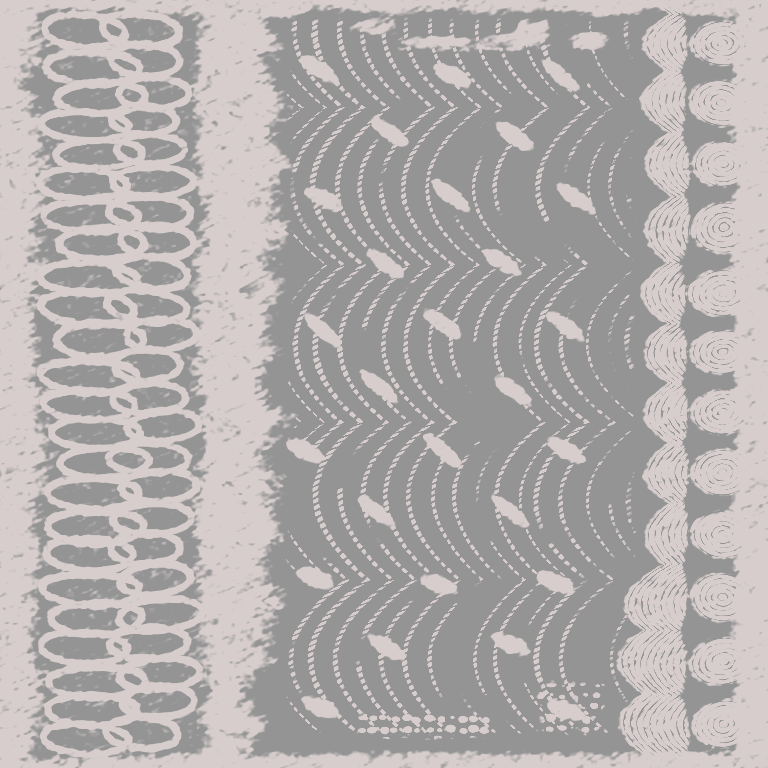
Reproduce this pattern procedurally as a WebGL 1 fragment shader.

```glsl
precision highp float;

uniform vec2 u_resolution;

float hash(vec2 p) {
  vec3 q = fract(p.xyx * 0.1031);
  q += dot(q, q.yzx + 33.33);
  return fract((q.x + q.y) * q.z);
}

float noise(vec2 p) {
  vec2 i = floor(p), f = fract(p);
  f = f * f * (3.0 - 2.0 * f);
  float a = mix(hash(i), hash(i + vec2(1.0, 0.0)), f.x);
  float b = mix(hash(i + vec2(0.0, 1.0)), hash(i + vec2(1.0, 1.0)), f.x);
  return mix(a, b, f.y);
}

float band(float x, float low, float high, float soft) {
  return smoothstep(low - soft, low + soft, x) - smoothstep(high - soft, high + soft, x);
}

// Parabola: 0 in the middle of each period, 1 at the cusps.
float arch(float t) {
  float q = 2.0 * fract(t) - 1.0;
  return q * q;
}

float ellipseDistance(vec2 p, vec2 radii) {
  float r = length(p / radii);
  return (r - 1.0) * r / max(length(p / (radii * radii)), 0.001);
}

// A column of flat rings whose neighbours overlap.
float ringColumn(vec2 p, float centreX, float firstY, float pitch, float halfWidth) {
  float ink = 0.0;
  float row = floor((p.y - firstY) / pitch + 0.5);
  for (int k = -1; k <= 1; k++) {
    float id = clamp(row + float(k), 0.0, 23.0);
    vec2 jitter = vec2(hash(vec2(id, centreX * 90.0)), hash(vec2(centreX * 70.0, id))) - 0.5;
    vec2 d = p - vec2(centreX, firstY + id * pitch) - jitter * vec2(0.025, 0.009);
    d.y += 0.08 * jitter.x * d.x;
    float edge = abs(ellipseDistance(d, vec2(halfWidth + 0.012 * jitter.y, 0.02)));
    ink = max(ink, 1.0 - smoothstep(0.002, 0.0085, edge));
  }
  return ink;
}

// Bowed upright lines made of short ticks, with gaps.
float beadedLines(vec2 p, float spacing, float period) {
  float bow = arch((p.y - 0.14) / period);
  float u = (p.x - 0.065 * bow + 0.012 * noise(p * 7.0)) / spacing;
  float id = floor(u);
  float weight = hash(vec2(id, 5.0));
  float x = (fract(u) - 0.5 + 0.35 * (weight - 0.5)) * spacing;
  float width = mix(0.0018, 0.0042, weight);
  float line = 1.0 - smoothstep(width * 0.5, width * 1.5, abs(x));
  float tick = abs(fract(p.y * 125.0 + x * 60.0 + weight) - 0.5);
  float present = smoothstep(0.27, 0.5, noise(vec2(id * 7.3, p.y * 13.0)) + 0.25 * weight);
  return line * present * (1.0 - 0.75 * smoothstep(0.22, 0.42, tick));
}

// Tilted dabs: rows of three alternating with rows of two.
float dabs(vec2 p, float rowPitch, float columnPitch) {
  float row = clamp(floor((p.y - 0.094) / rowPitch + 0.5), 0.0, 10.0);
  float odd = mod(row, 2.0);
  float x0 = 0.418 + 0.087 * odd - 0.014 * p.y;
  float column = clamp(floor((p.x - x0) / columnPitch + 0.5), 0.0, 2.0 - odd);
  vec2 id = vec2(row, column);
  vec2 jitter = vec2(hash(id + 3.0), hash(id + 17.0)) - 0.5;
  vec2 d = p - vec2(x0 + column * columnPitch, 0.094 + row * rowPitch) - jitter * vec2(0.028, 0.014);
  float slope = 0.25 + 0.5 * hash(id + 31.0);
  d.y -= slope * d.x;
  float shape = 1.0 - smoothstep(-0.004, 0.006, ellipseDistance(d, vec2(0.024, 0.0115)));
  float keep = 1.0 - step(9.5, row) * step(0.5, column) * step(column, 1.5);
  return shape * keep;
}

float dots(vec2 p, float pitch) {
  vec2 id = floor(p / pitch);
  vec2 d = fract(p / pitch) - 0.5 - 0.4 * (vec2(hash(id), hash(id + 9.0)) - 0.5);
  float radius = mix(0.12, 0.42, hash(id + 21.0));
  return 1.0 - smoothstep(radius - 0.1, radius + 0.1, length(d * vec2(0.8, 1.1)));
}

// Garland of striped scallops with a smaller fan inside each.
float scallops(vec2 p, float firstY, float pitch, float grain) {
  float t = (p.y - firstY) / pitch + 0.5;
  float cusp = arch(t);
  float left = 0.837 + 0.032 * cusp - 0.034 * smoothstep(0.7, 0.82, p.y);
  float right = 0.897 - 0.008 * cusp;
  float garland = band(p.x, left, right, 0.006);
  float stripe = abs(fract((p.x - left) * 115.0 + grain * 0.5) - 0.5);
  garland *= 0.87 - 0.42 * smoothstep(0.3, 0.48, stripe);
  vec2 d = vec2(p.x - 0.943, (fract(t) - 0.5) * pitch);
  float fan = 1.0 - smoothstep(-0.006, 0.006, ellipseDistance(d, vec2(0.045, 0.031)));
  float rib = abs(fract(length(d * vec2(1.0, 1.3)) * 125.0 + grain * 0.5) - 0.5);
  return max(garland, fan * (0.9 - 0.4 * smoothstep(0.3, 0.48, rib)));
}

void main() {
  vec2 p = gl_FragCoord.xy / u_resolution;
  p.y = 1.0 - p.y;
  vec2 wavy = p + 0.012 * (vec2(noise(p * 8.0), noise(p * 8.0 + 40.0)) - 0.5);

  // Dry-brush grain follows the scalloped strokes.
  float bend = arch(p.y * 12.4 + 0.3);
  vec2 brush = vec2(p.x + 0.025 * bend, p.y + 0.35 * p.x);
  float grain = 0.65 * noise(brush * vec2(95.0, 210.0)) + 0.35 * noise(p * vec2(210.0, 250.0));

  // Worn margins and the ragged broad stripe.
  float patches = noise(p * vec2(14.0, 18.0)) - 0.5;
  float margin = 1.0 - smoothstep(0.025, 0.08, p.x + 0.03 * patches);
  margin = max(margin, smoothstep(0.942, 0.965, p.x + 0.01 * patches));
  float edgeY = min(p.y, 1.0 - p.y);
  margin = max(margin, 1.0 - smoothstep(0.008, 0.03, edgeY + 0.015 * patches));
  float stripeEnd = 0.362 + 0.022 * bend + 0.035 * patches - 0.018 * smoothstep(0.76, 0.85, p.y);
  float stripe = smoothstep(0.235, 0.28, p.x + 0.02 * patches);
  stripe *= 1.0 - smoothstep(stripeEnd - 0.045, stripeEnd + 0.018, p.x);
  float strokes = noise(vec2((p.x + 0.035 * bend) * 125.0, p.y * 38.0));
  float density = max(margin * 0.8, stripe * (0.94 - 0.28 * strokes));

  // Chain of interlocked rings over a lightly flecked ground.
  float chain = max(ringColumn(wavy, 0.123, 0.045, 0.0398, 0.057),
                    ringColumn(wavy, 0.199, 0.04, 0.0398, 0.05));
  float chainZone = band(p.x, 0.06, 0.26, 0.015);
  density = max(density, max(chain * 0.88, 0.23 * chainZone));

  // Central field.
  float field = band(p.x, 0.375, 0.825, 0.012) * band(p.y, 0.025, 0.955, 0.01);
  float faint = 1.0 - 0.25 * smoothstep(0.7, 0.8, p.x);
  density = max(density, field * faint * 0.84 * beadedLines(p, 0.029, 0.205));
  density = max(density, 0.9 * dabs(p, 0.0825, 0.163));
  float dotZone = band(p.x, 0.465, 0.64, 0.012) * band(p.y, 0.928, 0.962, 0.005);
  dotZone = max(dotZone, band(p.x, 0.7, 0.785, 0.01) * band(p.y, 0.888, 0.955, 0.01));
  density = max(density, 0.85 * dotZone * dots(p, 0.0145));
  float smudge = band(p.x, 0.46, 0.79, 0.02) * band(p.y, 0.025, 0.065, 0.01);
  density = max(density, smudge * 0.75 * smoothstep(0.45, 0.7, noise(p * vec2(26.0, 35.0))));

  density = max(density, scallops(wavy, 0.055, 0.0805, grain));

  float ink = smoothstep(0.3, 0.68, density + 0.85 * (grain - 0.5) * smoothstep(0.02, 0.3, density));
  gl_FragColor = vec4(mix(vec3(0.58), vec3(0.845, 0.805, 0.805), ink), 1.0);
}
```
